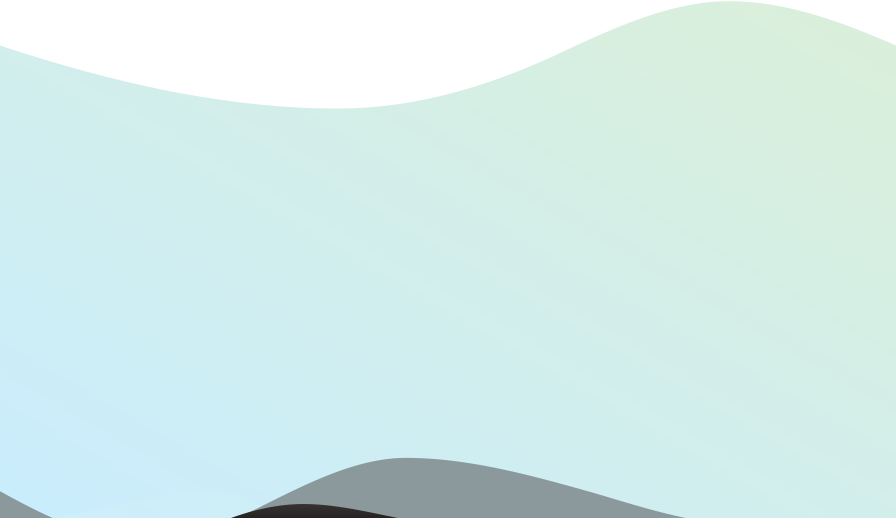
Reproduce this background procedurally as a Shadertoy shader.

```glsl
// Pastel diagonal gradient under a white sky with a long wavy edge, and low
// grey and charcoal hills along the bottom. Each edge is a smooth height
// curve: cubic spans through knots of (x, height, slope), in canvas widths.

#define ASPECT 0.578125
#define SKY_BLUE vec3(0.790, 0.930, 0.995)
#define LEAF_GREEN vec3(0.860, 0.938, 0.850)
#define WHITE vec3(1.0)
#define PALE_HILL vec3(0.820, 0.940, 0.970)
#define GREY_HILL vec3(0.545, 0.600, 0.610)
#define CHARCOAL_LOW vec3(0.150, 0.135, 0.135)
#define CHARCOAL_HIGH vec3(0.220, 0.200, 0.200)
#define PALE_OPACITY 0.4

// Cubic Hermite span between two knots, extended by straight lines.
float span(float x, vec3 a, vec3 b) {
    float width = b.x - a.x;
    float t = clamp((x - a.x) / width, 0.0, 1.0);
    float rise = t * t * (3.0 - 2.0 * t);
    float tangents = t * (1.0 - t) * ((1.0 - t) * a.z - t * b.z);
    float overshoot = min(x - a.x, 0.0) * a.z + max(x - b.x, 0.0) * b.z;
    return mix(a.y, b.y, rise) + width * tangents + overshoot;
}

// Two spans that join at the middle knot.
float arch(float x, vec3 a, vec3 b, vec3 c) {
    return x < b.x ? span(x, a, b) : span(x, b, c);
}

float skyEdge(float x) {
    vec3 crossing = vec3(0.625, 0.5189, 0.47);
    return x < crossing.x
        ? arch(x, vec3(0.0, 0.5273, -0.33), vec3(0.3776, 0.457, 0.0), crossing)
        : arch(x, crossing, vec3(0.8138, 0.5768, 0.0), vec3(1.0, 0.5273, -0.44));
}

float greyEdge(float x) {
    vec3 foot = vec3(0.2891, 0.0117, 0.5);
    vec3 shoulder = vec3(0.651, 0.0313, -0.28);
    if (x < foot.x)
        return arch(x, vec3(0.0, 0.0299, -0.55), vec3(0.1432, -0.0208, 0.0), foot);
    if (x < shoulder.x)
        return arch(x, foot, vec3(0.4531, 0.0671, 0.0), shoulder);
    return arch(x, shoulder, vec3(0.7656, 0.0, -0.2), vec3(1.0, -0.03, -0.1));
}

float paleEdge(float x) {
    return arch(x, vec3(0.09, 0.006, 0.2), vec3(0.24, 0.030, 0.0), vec3(0.30, 0.010, -0.5));
}

float charcoalEdge(float x) {
    return arch(x, vec3(0.2578, 0.0, 0.36), vec3(0.3385, 0.0156, 0.0), vec3(0.444, 0.0, -0.2));
}

// Antialiased coverage of the area below a height.
float below(float y, float height) {
    return clamp((height - y) * iResolution.x + 0.5, 0.0, 1.0);
}

void mainImage(out vec4 fragColor, in vec2 fragCoord) {
    vec2 uv = fragCoord / iResolution.xy;
    vec2 p = uv * vec2(1.0, ASPECT);

    // Corner to corner gradient
    vec3 color = mix(SKY_BLUE, LEAF_GREEN, 0.5 * (uv.x + uv.y));

    // Hills, back to front
    color = mix(color, PALE_HILL, PALE_OPACITY * below(p.y, paleEdge(p.x)));
    color = mix(color, GREY_HILL, below(p.y, greyEdge(p.x)));
    vec3 charcoal = mix(CHARCOAL_LOW, CHARCOAL_HIGH, clamp(p.y / 0.0156, 0.0, 1.0));
    color = mix(color, charcoal, below(p.y, charcoalEdge(p.x)));

    // White above the long wave
    color = mix(WHITE, color, below(p.y, skyEdge(p.x)));

    fragColor = vec4(color, 1.0);
}
```
